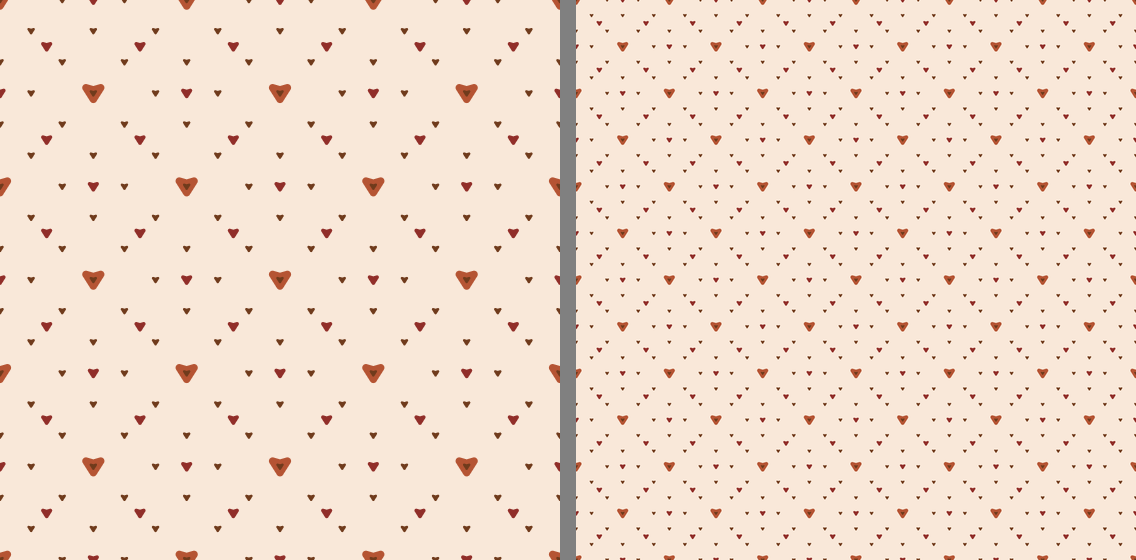
Left, the tile; right, the same tile 2 across and 2 down.
Reproduce this pattern procedurally as a three.js fragment shader.

```glsl
// Rounded hearts in three sizes on nested staggered lattices over a cream ground.
varying vec2 vUv;

const float REPEATS = 3.0;           // big-heart cells across and down
const float HEART_HALF_WIDTH = 0.06; // as a share of the lattice cell

const vec3 CREAM = vec3(0.976, 0.91, 0.851);
const vec3 TERRACOTTA = vec3(0.71, 0.33, 0.20);
const vec3 CRIMSON = vec3(0.57, 0.18, 0.16);
const vec3 BROWN = vec3(0.44, 0.23, 0.11);

float cross2(vec2 a, vec2 b) {
  return a.x * b.y - a.y * b.x;
}

float segmentDistance(vec2 p, vec2 a, vec2 b) {
  vec2 ab = b - a;
  float t = clamp(dot(p - a, ab) / dot(ab, ab), 0.0, 1.0);
  return length(p - a - ab * t);
}

// Signed distance to a heart of half width 1: a mirrored triangle, rounded
float heartDistance(vec2 p) {
  const float rounding = 0.33;
  vec2 tip = vec2(0.0, -0.54);
  vec2 lobe = vec2(0.66, 0.50);
  vec2 notch = vec2(0.0, 0.31);
  p.x = abs(p.x);
  float edge = min(segmentDistance(p, tip, lobe), segmentDistance(p, lobe, notch));
  bool inside = cross2(lobe - tip, p - tip) > 0.0 && cross2(notch - lobe, p - lobe) > 0.0;
  return (inside ? -edge : edge) - rounding;
}

// Hearts at the corners and the centre of every unit cell
float staggeredHearts(vec2 p, float halfWidth) {
  vec2 fromCorner = fract(p + 0.5) - 0.5;
  vec2 fromCentre = fract(p) - 0.5;
  float d = min(heartDistance(fromCorner / halfWidth), heartDistance(fromCentre / halfWidth));
  return d * halfWidth;
}

// Paints one lattice of hearts with edges smoothed over one pixel
vec3 paintHearts(vec3 base, vec3 ink, vec2 uv, float cells, float pixel) {
  float d = staggeredHearts(uv * cells, HEART_HALF_WIDTH) / cells;
  return mix(base, ink, clamp(0.5 - d / pixel, 0.0, 1.0));
}

void main() {
  float pixel = max(fwidth(vUv.x), fwidth(vUv.y));
  vec3 color = CREAM;
  // Finer lattices shrink the hearts too; the big ones cover coinciding crimson ones
  color = paintHearts(color, CRIMSON, vUv, REPEATS * 2.0, pixel);
  color = paintHearts(color, TERRACOTTA, vUv, REPEATS, pixel);
  color = paintHearts(color, BROWN, vUv, REPEATS * 3.0, pixel);
  gl_FragColor = vec4(color, 1.0);
}
```
